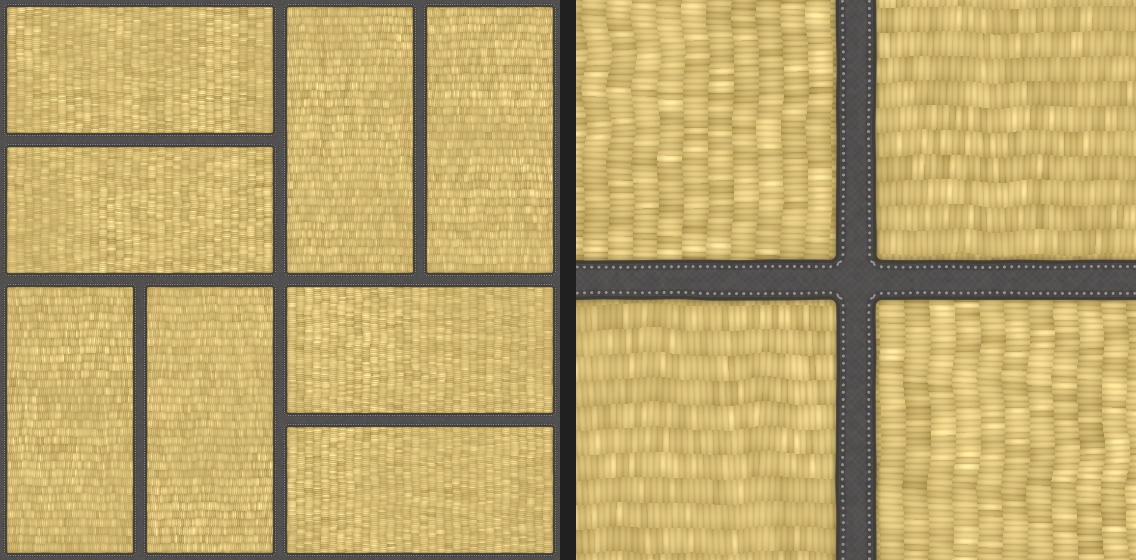
Left, the full canvas; right, a detail of the centre.
Give the GLSL for this pattern, as a Shadertoy shader.

```glsl
#define MAT vec2(0.5, 0.25)
#define HALF_BORDER 0.0115
#define CORNER 0.004
#define BANDS 68.0
#define STRAWS 270.0
#define STITCHES 232.0
#define STITCH_OFFSET 0.0037
#define STRAW_COLOR vec3(0.83, 0.73, 0.45)
#define CLOTH_COLOR vec3(0.32, 0.31, 0.31)
#define SEAM_COLOR vec3(0.25, 0.235, 0.20)
#define THREAD_COLOR vec3(0.64, 0.64, 0.62)

float hash(vec2 p) {
    return fract(sin(dot(p, vec2(127.1, 311.7))) * 43758.5453);
}

float noise(vec2 p) {
    vec2 i = floor(p), f = fract(p);
    f = f * f * (3.0 - 2.0 * f);
    return mix(mix(hash(i), hash(i + vec2(1, 0)), f.x),
               mix(hash(i + vec2(0, 1)), hash(i + vec2(1, 1)), f.x), f.y);
}

float roundedBox(vec2 p, vec2 halfSize, float radius) {
    vec2 q = abs(p) - halfSize + radius;
    return length(max(q, 0.0)) + min(max(q.x, q.y), 0.0) - radius;
}

// Rush weave: x runs along the straws, y across them
vec3 rushWeave(vec2 p, float seed) {
    float wobble = noise(vec2(p.x * 9.0, p.y * 45.0) + seed) - 0.5;
    float along = p.x * BANDS + 0.3 * wobble;
    float band = floor(along);
    float t = fract(along);

    // Each band holds its own row of uneven straws
    float across = p.y * STRAWS + 0.5 * mod(band, 2.0) + 0.5 * (t - 0.5) * wobble;
    float straw = floor(across);
    float s = fract(across);
    float tone = hash(vec2(straw, band) + seed) - 0.5;
    float fibre = noise(vec2(across * 0.8, band * 7.0 + t * 0.6) + seed) - 0.5;
    float body = sin(3.14159 * s) - 0.64;
    float bulge = sin(3.14159 * t) - 0.64;
    float patchy = noise(p * vec2(11.0, 8.0) + seed) - 0.5;
    float bandTone = hash(vec2(band, seed)) - 0.5;

    float contrast = 0.8 + 0.7 * patchy;
    float light = contrast * (0.11 * tone + 0.13 * fibre + 0.09 * body + 0.09 * bulge);
    light += 0.035 * patchy + 0.03 * bandTone;

    // Glints on the raised middle of a few straws
    float glint = smoothstep(0.25, 0.5, tone) * smoothstep(0.1, 0.45, t)
                * smoothstep(0.95, 0.6, t) * max(body + 0.64, 0.0);
    light += 0.06 * glint - 0.008;
    return STRAW_COLOR + light * vec3(1.0, 1.0, 0.92);
}

void mainImage(out vec4 fragColor, in vec2 fragCoord) {
    vec2 uv = fragCoord / iResolution.y;
    float px = 1.0 / iResolution.y;

    // Checkerboard of paired mats, turned so the long side lies on x
    vec2 block = floor(uv * 2.0);
    vec2 local = mod(uv, 0.5);
    if (mod(block.x + block.y, 2.0) < 0.5) local = local.yx;
    float row = floor(local.y / MAT.y);
    float seed = 17.0 * hash(block + row * 5.3 + 1.7);
    vec2 p = vec2(local.x, mod(local.y, MAT.y)) - 0.5 * MAT;

    // Mat outline with slightly uneven edges
    vec2 halfSize = 0.5 * MAT - HALF_BORDER;
    float d = roundedBox(p, halfSize, CORNER);
    d += 0.0009 * (noise(p * 45.0 + seed) - 0.5);

    // Woven cloth border
    float grain = noise(uv * 330.0) - 0.5;
    vec2 thread = sin(uv * 1400.0);
    vec3 cloth = CLOTH_COLOR + 0.035 * grain + 0.012 * thread.x * thread.y;

    // Dotted stitching parallel to the mat edge
    vec2 overhang = abs(p) - halfSize;
    float run = overhang.x > overhang.y ? p.y : p.x;
    float stitchAlong = abs(fract(run * STITCHES) - 0.5) / STITCHES;
    float stitch = length(vec2(stitchAlong, d - STITCH_OFFSET));
    float stitchMask = 1.0 - smoothstep(0.0009 - 0.5 * px, 0.0009 + 0.5 * px, stitch);
    cloth *= 1.0 - 0.12 * (1.0 - smoothstep(0.001, 0.0026, abs(d - STITCH_OFFSET)));
    cloth = mix(cloth, THREAD_COLOR, 0.8 * stitchMask);

    // Straw inside, with a soft shadow and a dark seam at its rim
    vec3 straw = rushWeave(p + 0.5 * MAT, seed);
    straw *= 1.0 - 0.22 * smoothstep(-0.004, 0.0, d);
    vec3 color = mix(straw, cloth, smoothstep(-0.6 * px, 0.6 * px, d));
    float seam = 1.0 - smoothstep(0.0007, 0.0007 + 1.2 * px, abs(d - 0.0006));
    color = mix(color, SEAM_COLOR, 0.85 * seam);

    fragColor = vec4(clamp(color, 0.0, 1.0), 1.0);
}
```
